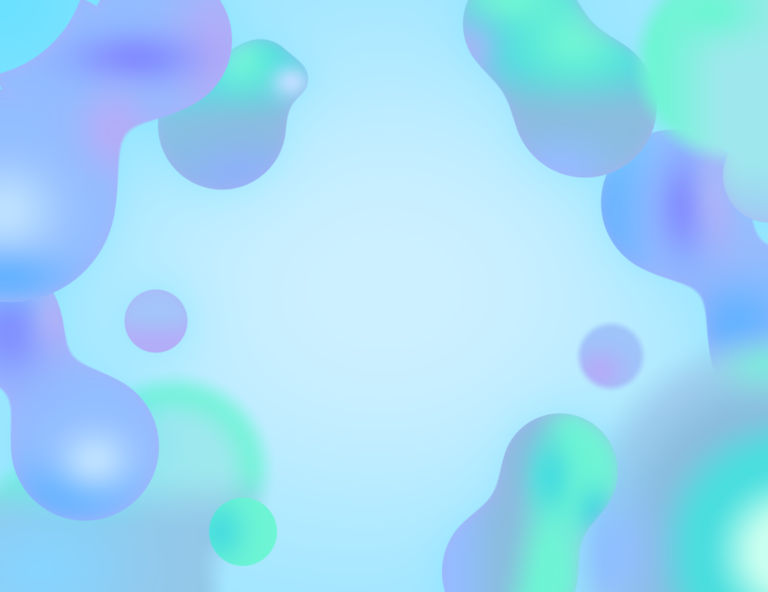
This background is drawn by a Shadertoy shader. Its source:

```glsl
// Soft liquid blobs in violet, blue and mint around a pale sky centre.
// Each blob is a smooth union of circles, tinted by Gaussian colour spots
// and layered back to front with a crisp or a blurred edge.

const vec2 CANVAS = vec2(7.68, 5.9);   // layout units, y runs downward
const float HALO_STRENGTH = 0.22;
const float HALO_FALLOFF = 5.0;
const float RIM_STRENGTH = 0.35;
const float RIM_FALLOFF = 14.0;

const vec3 SKY_CENTRE = vec3(0.80, 0.94, 1.00);
const vec3 SKY_EDGE = vec3(0.62, 0.90, 1.00);
const vec3 CYAN = vec3(0.42, 0.88, 1.00);
const vec3 BLUE = vec3(0.40, 0.70, 1.00);
const vec3 PERIWINKLE = vec3(0.57, 0.74, 1.00);
const vec3 VIOLET = vec3(0.51, 0.55, 1.00);
const vec3 LILAC = vec3(0.70, 0.68, 0.97);
const vec3 PALE_BLUE = vec3(0.74, 0.88, 1.00);
const vec3 SLATE = vec3(0.54, 0.74, 0.87);
const vec3 MINT = vec3(0.43, 0.96, 0.83);
const vec3 TEAL = vec3(0.29, 0.87, 0.87);
const vec3 PALE_MINT = vec3(0.79, 1.00, 0.94);
const vec3 PALE_AQUA = vec3(0.62, 0.91, 0.93);

float circle(vec2 p, float x, float y, float r) {
    return length(p - vec2(x, y)) - r;
}

float smoothUnion(float a, float b, float k) {
    float h = max(k - abs(a - b), 0.0);
    return min(a, b) - h * h / (4.0 * k);
}

// Tints a colour around a centre with an elliptical Gaussian
vec3 spot(vec3 base, vec3 tint, vec2 p, float x, float y, float rx, float ry) {
    vec2 q = (p - vec2(x, y)) / vec2(rx, ry);
    return mix(base, tint, exp(-dot(q, q)));
}

void softLayer(inout vec3 col, vec3 fill, float d, float blur) {
    col = mix(col, fill, 1.0 - smoothstep(-blur, blur, d));
}

// Crisp blob with a faint outer halo and a light inner rim
void blobLayer(inout vec3 col, vec3 fill, float d) {
    col = mix(col, CYAN, HALO_STRENGTH * exp(-HALO_FALLOFF * max(d, 0.0)));
    fill = mix(fill, LILAC, RIM_STRENGTH * exp(RIM_FALLOFF * min(d, 0.0)));
    softLayer(col, fill, d, CANVAS.y / iResolution.y);
}

vec3 sky(vec2 p) {
    vec2 q = (p / CANVAS - vec2(0.5, 0.49)) * 2.0;
    vec3 col = mix(SKY_CENTRE, SKY_EDGE, smoothstep(0.1, 1.35, length(q)));
    return spot(col, CYAN, p, 0.0, 0.0, 1.3, 1.2);
}

void leftSide(inout vec3 col, vec2 p) {
    // Blurred mint cloud in the lower corner
    float d = smoothUnion(circle(p, 1.75, 4.70, 0.88), circle(p, 0.8, 5.9, 1.35), 0.3);
    vec3 fill = mix(MINT, PALE_AQUA, smoothstep(0.0, 0.5, -circle(p, 1.75, 4.70, 0.92)));
    fill = mix(fill, SLATE + 0.04, smoothstep(4.6, 5.3, p.y));
    fill = spot(fill, vec3(0.53, 0.83, 1.0), p, 0.4, 5.7, 0.9, 0.6);
    softLayer(col, fill, d, 0.16);

    // Lower blue drop
    d = smoothUnion(circle(p, 0.85, 4.45, 0.74), circle(p, 0.05, 3.2, 0.56), 0.75);
    fill = spot(PERIWINKLE, VIOLET, p, 0.1, 3.25, 0.4, 0.5);
    fill = spot(fill, LILAC, p, 0.55, 3.1, 0.22, 0.4);
    fill = spot(fill, BLUE, p, 0.65, 4.95, 0.7, 0.35);
    fill = spot(fill, PALE_BLUE, p, 0.95, 4.58, 0.35, 0.3);
    blobLayer(col, fill, d);

    // Small balls
    fill = mix(vec3(0.64, 0.77, 0.98), LILAC, smoothstep(3.1, 3.45, p.y));
    blobLayer(col, fill, circle(p, 1.56, 3.2, 0.315));
    fill = spot(MINT, TEAL, p, 2.2, 5.3, 0.25, 0.3);
    softLayer(col, fill, circle(p, 2.43, 5.3, 0.34), CANVAS.y / iResolution.y);

    // Mint and slate drop with a nub
    d = smoothUnion(circle(p, 2.6, 0.75, 0.36), circle(p, 2.9, 0.79, 0.18), 0.15);
    d = smoothUnion(d, circle(p, 2.22, 1.25, 0.64), 0.25);
    fill = mix(TEAL, SLATE, smoothstep(0.6, 1.3, p.y));
    fill = spot(fill, MINT, p, 2.4, 0.6, 0.3, 0.3);
    fill = spot(fill, vec3(0.55, 0.70, 0.97), p, 2.4, 1.75, 0.65, 0.35);
    fill = spot(fill, PALE_BLUE, p, 2.92, 0.82, 0.2, 0.17);
    blobLayer(col, fill, d);

    // Large violet bend, cut by a round corner
    d = smoothUnion(circle(p, 1.6, 0.4, 0.72), circle(p, 0.1, 1.95, 1.06), 1.06);
    d = max(min(d, circle(p, 0.6, 0.6, 0.65)), -circle(p, -0.3, -0.4, 1.17));
    fill = spot(PERIWINKLE, LILAC, p, 2.15, 0.5, 0.45, 0.7);
    fill = spot(fill, VIOLET, p, 1.35, 0.58, 0.6, 0.25);
    fill = spot(fill, LILAC, p, 1.15, 1.3, 0.35, 0.4);
    fill = spot(fill, PALE_BLUE, p, 0.05, 2.1, 0.5, 0.45);
    fill = spot(fill, BLUE, p, 0.05, 2.78, 0.6, 0.25);
    blobLayer(col, fill, d);
}

void rightSide(inout vec3 col, vec2 p) {
    // Blue wave
    float d = smoothUnion(circle(p, 6.74, 2.02, 0.73), circle(p, 7.95, 3.4, 0.86), 0.85);
    vec3 fill = mix(BLUE, PERIWINKLE, smoothstep(6.0, 6.7, p.x));
    fill = spot(fill, VIOLET, p, 6.85, 2.05, 0.28, 0.5);
    fill = spot(fill, LILAC, p, 7.2, 1.9, 0.25, 0.6);
    fill = spot(fill, BLUE, p, 7.3, 3.2, 0.6, 0.4);
    blobLayer(col, fill, d);

    // Mint drop at the top
    d = smoothUnion(circle(p, 5.22, 0.24, 0.59), circle(p, 5.85, 1.05, 0.72), 0.46);
    fill = mix(TEAL, SLATE, smoothstep(0.5, 1.2, p.y));
    fill = spot(fill, MINT, p, 5.75, 0.4, 0.5, 0.4);
    fill = spot(fill, MINT, p, 5.1, 0.0, 0.5, 0.25);
    fill = spot(fill, vec3(0.60, 0.74, 0.96), p, 4.7, 0.5, 0.3, 0.35);
    fill = spot(fill, PERIWINKLE, p, 5.6, 1.7, 0.5, 0.35);
    blobLayer(col, fill, d);

    // Pale lobe and blurred mint ball in the corner
    fill = mix(PALE_AQUA, SLATE + 0.08, smoothstep(1.5, 2.2, p.y));
    blobLayer(col, fill, circle(p, 7.7, 1.75, 0.47));
    fill = mix(MINT, PALE_AQUA, smoothstep(6.5, 7.3, p.x));
    fill = spot(fill, MINT, p, 7.1, 0.1, 0.5, 0.3);
    softLayer(col, fill, circle(p, 7.35, 0.62, 0.95), 0.14);

    // Blurred mass at the bottom, banded along its radius
    d = circle(p, 7.9, 5.5, 2.1);
    fill = mix(vec3(0.62, 0.80, 0.93), SLATE, smoothstep(0.1, 0.7, -d));
    fill = mix(fill, TEAL, smoothstep(0.6, 1.2, -d));
    fill = mix(fill, PALE_MINT, smoothstep(1.2, 1.85, -d));
    fill = spot(fill, PERIWINKLE, p, 6.1, 5.5, 0.45, 0.6);
    fill = spot(fill, vec3(0.50, 0.90, 0.87), p, 7.65, 3.6, 0.4, 0.3);
    softLayer(col, fill, d, 0.25);

    // Upright mint drop and small blurred ball
    d = smoothUnion(circle(p, 5.6, 4.7, 0.58), circle(p, 5.1, 5.7, 0.68), 0.5);
    fill = mix(PERIWINKLE, SLATE, smoothstep(4.5, 5.1, p.x));
    fill = mix(fill, MINT, smoothstep(5.1, 5.6, p.x + 0.2 * (p.y - 5.0)));
    fill = spot(fill, TEAL, p, 5.5, 4.75, 0.22, 0.35);
    fill = spot(fill, TEAL, p, 5.95, 5.1, 0.2, 0.25);
    blobLayer(col, fill, d);
    fill = spot(vec3(0.62, 0.77, 0.98), LILAC, p, 6.0, 3.7, 0.25, 0.22);
    softLayer(col, fill, circle(p, 6.11, 3.55, 0.32), 0.05);
}

void mainImage(out vec4 fragColor, in vec2 fragCoord) {
    vec2 uv = fragCoord / iResolution.xy;
    vec2 p = vec2(uv.x, 1.0 - uv.y) * CANVAS;
    vec3 col = sky(p);
    leftSide(col, p);
    rightSide(col, p);
    fragColor = vec4(col, 1.0);
}
```
